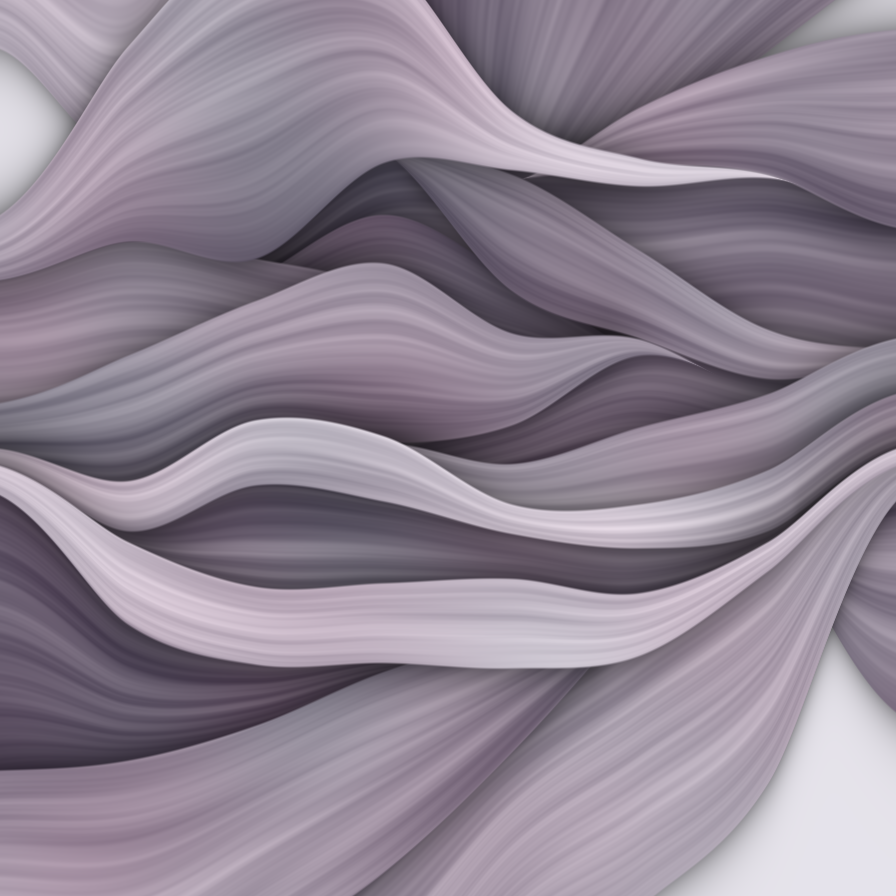
Give the GLSL for this background, as a three.js fragment shader.

```glsl
#define DARK vec3(0.28, 0.235, 0.315)
#define LIGHT vec3(0.85, 0.80, 0.85)
#define BACKDROP vec3(0.90, 0.89, 0.92)
#define EDGE 0.0018
#define STRANDS 6.0
#define STRAND_DEPTH 0.27
#define SHEEN 0.16
#define RIM 0.11
#define SHADOW 0.36
#define SHADOW_WIDTH 0.025

varying vec2 vUv;

vec2 hashGradient(vec2 cell) {
  float angle = 6.2832 * fract(sin(dot(cell, vec2(127.1, 311.7))) * 4375.85);
  return vec2(cos(angle), sin(angle));
}

float gradientNoise(vec2 p) {
  vec2 i = floor(p), f = fract(p), u = f * f * (3.0 - 2.0 * f);
  vec2 e = vec2(1.0, 0.0);
  float low = mix(dot(hashGradient(i), f), dot(hashGradient(i + e), f - e), u.x);
  float high = mix(dot(hashGradient(i + e.yx), f - e.yx), dot(hashGradient(i + 1.0), f - 1.0), u.x);
  return mix(low, high, u.y);
}

// Cubic spline weights by distance from each knot
vec4 splineWeights(vec4 offset) {
  vec4 d = abs(offset);
  vec4 near = 1.0 + d * d * (1.5 * d - 2.5);
  vec4 far = 2.0 + d * (d * (2.5 - 0.5 * d) - 4.0);
  return mix(near, far, step(1.0, d)) * step(d, vec4(2.0));
}

// Height of a smooth edge through eight evenly spaced knots
float curve(float x, vec4 left, vec4 right) {
  vec4 offset = x * 7.0 - vec4(0, 1, 2, 3);
  vec4 a = splineWeights(offset), b = splineWeights(offset - 4.0);
  return (dot(a, left) + dot(b, right)) / dot(a + b, vec4(1.0));
}

// One strip of silk; tones run left to right along its upper and lower edges
void fold(inout vec3 color, vec2 p, float top, float bottom, vec4 upper, vec4 lower) {
  float thickness = top - bottom;
  float depth = min(top - p.y, p.y - bottom);
  float v = clamp((p.y - bottom) / max(thickness, 0.001), 0.0, 1.0);

  // Soft shadow on the strips behind
  float shade = exp(min(depth, 0.0) / SHADOW_WIDTH) * smoothstep(0.0, 0.04, thickness);
  color *= 1.0 - SHADOW * shade;

  // Broad shading
  vec4 w = max(1.0 - abs(p.x * 3.0 - vec4(0, 1, 2, 3)), 0.0);
  w *= w * (3.0 - 2.0 * w);
  float tone = mix(dot(w, lower), dot(w, upper), v);
  tone += SHEEN * (4.0 * v * (1.0 - v) - 0.5);
  tone += RIM * exp(-max(top - p.y, 0.0) / 0.008);

  // Strands that follow both edges and fade where they crowd
  float seed = 20.0 * dot(upper, lower);
  float bend = v + 0.1 * gradientNoise(vec2(p.x * 3.0 + seed, v * 2.0));
  float count = STRANDS, amount = STRAND_DEPTH;
  for (int i = 0; i < 4; i++) {
    float fade = clamp(thickness * 200.0 / count - 0.3, 0.0, 1.0);
    tone += amount * fade * gradientNoise(vec2(p.x * 2.5 + seed, bend * count + seed));
    count *= 2.3;
    amount *= 0.72;
  }
  vec3 silk = mix(DARK, LIGHT, clamp(tone, -0.15, 1.2));
  silk += vec3(0.04, -0.02, 0.0) * gradientNoise(p * 4.0 + seed);
  color = mix(color, silk, smoothstep(-EDGE, EDGE, depth));
}

void main() {
  vec2 p = vUv;
  float x = p.x, rise = p.y - 0.86;
  vec3 color = BACKDROP;

  // Edges shared by neighbouring strips
  float crownBottom = curve(x, vec4(0.687, 0.73, 0.711, 0.818), vec4(0.81, 0.792, 0.801, 0.77));
  float waveBottom = curve(x, vec4(0.479, 0.407, 0.458, 0.44), vec4(0.404, 0.388, 0.407, 0.499));
  float sashTop = curve(x, vec4(0.48, 0.395, 0.345, 0.349), vec4(0.354, 0.338, 0.395, 0.499));
  float sashBottom = curve(x, vec4(0.447, 0.303, 0.258, 0.26), vec4(0.254, 0.268, 0.362, 0.479));
  float sweepTop = curve(x, vec4(0.14, 0.151, 0.19, 0.25), vec4(0.29, 0.31, 0.42, 0.55));

  // Upper corner and upright folds
  fold(color, p, 1.25, curve(x, vec4(0.945, 0.84, 1.13, 1.2), vec4(1.2)), vec4(0.6), vec4(0.7));
  fold(color, p.yx, 0.75 + 1.3 * rise, 0.5 - 0.2 * rise, vec4(0.5), vec4(0.3));

  // Dark hollow and the mounds within it
  fold(color, p, crownBottom + 0.03, 0.45, vec4(0.3, 0.15, 0.4, 0.3), vec4(0.1, 0.0, 0.15, 0.4));
  fold(color, p, curve(x, vec4(0.6, 0.62, 0.69, 0.76), vec4(0.69, 0.6, 0.5, 0.5)), 0.58, vec4(0.28), vec4(0.0));
  fold(color, p, curve(x, vec4(0.687, 0.73, 0.711, 0.675), vec4(0.57, 0.53, 0.5, 0.5)), 0.46,
    vec4(0.55, 0.5, 0.3, 0.2), vec4(0.45, 0.25, 0.1, 0.1));
  fold(color, p, curve(x, vec4(0.45, 0.45, 0.46, 0.5), vec4(0.545, 0.622, 0.586, 0.57)), 0.44, vec4(0.3), vec4(0.15));

  // Falling stream, right wing and large crown
  fold(color, p, curve(x, vec4(0.8, 0.8, 0.8, 0.83), vec4(0.805, 0.72, 0.632, 0.61)),
    curve(x, vec4(0.85, 0.85, 0.85, 0.83), vec4(0.675, 0.622, 0.577, 0.594)),
    vec4(0.4, 0.4, 0.5, 0.7), vec4(0.3, 0.2, 0.35, 0.55));
  fold(color, p, curve(x, vec4(0.78), vec4(0.795, 0.88, 0.937, 0.967)),
    curve(x, vec4(0.8), vec4(0.8, 0.815, 0.805, 0.746)), vec4(0.5, 0.5, 0.6, 0.6), vec4(0.4, 0.4, 0.5, 0.3));
  fold(color, p, curve(x, vec4(0.76, 0.948, 1.08, 1.05), vec4(0.876, 0.823, 0.805, 0.75)), crownBottom,
    vec4(0.65, 0.75, 0.9, 0.9), vec4(0.55, 0.25, 0.95, 0.8));

  // Middle waves and the dark lens below them
  fold(color, p, curve(x, vec4(0.55, 0.603, 0.664, 0.706), vec4(0.628, 0.621, 0.55, 0.5)),
    curve(x, vec4(0.48, 0.46, 0.52, 0.505), vec4(0.525, 0.603, 0.56, 0.52)),
    vec4(0.5, 0.7, 0.6, 0.4), vec4(0.2, 0.28, 0.4, 0.2));
  fold(color, p, curve(x, vec4(0.45, 0.44, 0.48, 0.505), vec4(0.482, 0.523, 0.56, 0.622)), waveBottom + 0.01,
    vec4(0.6, 0.6, 0.55, 0.65), vec4(0.6, 0.65, 0.85, 0.3));
  fold(color, p, waveBottom + 0.01, sashTop - 0.01, vec4(0.15, 0.12, 0.28, 0.3), vec4(0.4));
  fold(color, p, curve(x, vec4(0.499, 0.463, 0.531, 0.513), vec4(0.437, 0.437, 0.475, 0.56)), waveBottom,
    vec4(0.8, 0.9, 0.95, 0.5), vec4(0.75, 0.6, 0.9, 0.55));

  // Lower sheets, then the pale sash across them
  fold(color, p, sashBottom + 0.01, curve(x, vec4(0.6), vec4(0.6, 0.6, 0.43, 0.205)), vec4(0.25), vec4(0.4));
  fold(color, p, curve(x, vec4(-0.3, -0.2, -0.1, 0.06), vec4(0.2, 0.3, 0.39, 0.49)),
    curve(x, vec4(-0.3), vec4(-0.12, -0.013, 0.125, 0.44)), vec4(0.4, 0.45, 0.6, 0.65), vec4(0.4, 0.5, 0.72, 0.7));
  fold(color, p, sashBottom + 0.01, sweepTop - 0.01, vec4(0.25, 0.22, 0.2, 0.1), vec4(0.08));
  fold(color, p, sweepTop, curve(x, vec4(-0.17, -0.16, -0.07, 0.026), vec4(0.16, 0.32, 0.5, 0.62)),
    vec4(0.45, 0.55, 0.35, 0.3), vec4(0.7, 0.6, 0.35, 0.3));
  fold(color, p, sashTop, sashBottom, vec4(0.95, 0.75, 0.75, 0.85), vec4(0.7, 0.75, 0.85, 0.75));

  gl_FragColor = vec4(color, 1.0);
}
```
